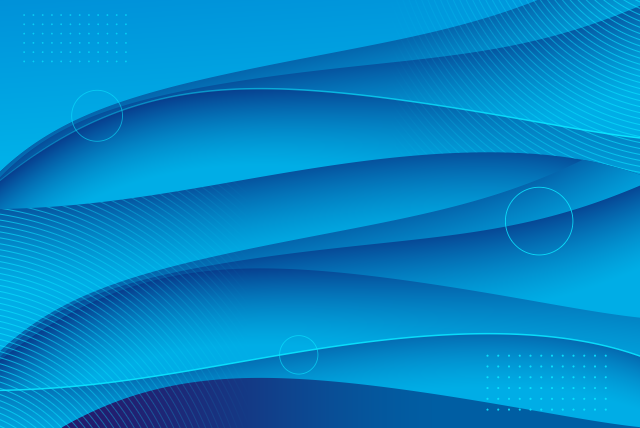
This background is drawn by a Shadertoy shader. Its source:

```glsl
// Layered blue waves: four smooth edge curves are stacked twice, each band shaded
// from a dark upper edge to bright azure. Fine concentric arcs, glowing edge
// strokes, thin rings and dot grids decorate the layers.

#define CANVAS vec2(768.0, 512.0)      // design space, origin at the top left
#define REPEAT_SHIFT 215.0             // drop of the second set of waves
#define BASE_SHIFT 346.0               // drop of the violet wave at the bottom
#define ARC_CENTER vec2(-60.0, 640.0)
#define ARC_SPACING 7.0
#define ARC_REACH 300.0
#define NAVY vec3(0.03, 0.21, 0.53)
#define AZURE vec3(0.0, 0.68, 0.90)
#define CYAN vec3(0.04, 0.90, 1.0)
#define VIOLET vec3(0.14, 0.11, 0.43)
#define STEEL vec3(0.0, 0.37, 0.64)

float pixelSize;

// Antialiased coverage of a signed distance (negative inside).
float cover(float d) {
    return clamp(0.5 - d / pixelSize, 0.0, 1.0);
}

float stroke(float d, float halfWidth) {
    return cover(abs(d) - halfWidth);
}

// Heights of the four wave edges at x, as a nested Newton polynomial.
vec4 waveEdges(float x) {
    float u = x / 128.0;
    vec4 h = vec4(23.0, 27.0, -15.5, 6.5);
    h = vec4(-23.0, -28.0, 9.0, -1.0) + h * (u - 5.0) / 6.0;
    h = vec4(21.0, 26.0, -1.0, 0.0) + h * (u - 4.0) / 5.0;
    h = vec4(-31.0, -35.0, -15.5, 8.5) + h * (u - 3.0) / 4.0;
    h = vec4(41.0, 48.0, 46.5, -10.5) + h * (u - 2.0) / 3.0;
    h = vec4(-77.0, -79.0, -77.0, -9.0) + h * (u - 1.0) / 2.0;
    return vec4(205.0, 212.0, 216.0, 250.0) + h * u;
}

// Band colour: starts at the given light level and brightens with depth.
vec3 bandColor(float depth, float light, float range) {
    float t = clamp(depth / range, 0.0, 1.0);
    return mix(NAVY, AZURE, mix(light, 1.0, t * (1.5 - 0.5 * t)));
}

// Concentric arcs fading out away from the left side.
float arcs(vec2 p) {
    float r = length(p - ARC_CENTER);
    float d = (fract(r / ARC_SPACING) - 0.5) * ARC_SPACING;
    float fade = clamp(1.0 - p.x / ARC_REACH, 0.0, 1.0);
    return stroke(d, 0.6) * fade * 0.65;
}

float ring(vec2 p, vec2 center, float radius) {
    return stroke(length(p - center) - radius, 0.5);
}

// Twelve by six dots starting at the given corner.
float dotGrid(vec2 p, vec2 corner, float spacing, float radius) {
    vec2 q = (p - corner) / spacing;
    vec2 cell = clamp(floor(q + 0.5), vec2(0.0), vec2(11.0, 5.0));
    return cover(length(q - cell) * spacing - radius);
}

void mainImage(out vec4 fragColor, in vec2 fragCoord) {
    vec2 p = fragCoord / iResolution.xy * CANVAS;
    p.y = CANVAS.y - p.y;
    pixelSize = CANVAS.y / iResolution.y;
    vec4 edges = waveEdges(p.x);
    float across = p.x / CANVAS.x;
    float rightward = smoothstep(0.3, 1.0, across);

    // Sky
    vec3 col = mix(vec3(0.0, 0.57, 0.85), vec3(0.0, 0.69, 0.91),
                   clamp(p.y / 190.0 + 0.25 * across, 0.0, 1.0));

    // Two stacked sets of waves; each set stays below the previous one
    float roof = 1000.0;
    for (int i = 0; i < 2; i++) {
        float lower = float(i);
        vec4 depth = p.y - edges - lower * vec4(vec3(REPEAT_SHIFT), 217.0);
        col = mix(col, bandColor(depth.x, 0.40, 100.0), cover(-min(depth.x, roof)));
        col = mix(col, bandColor(depth.y, mix(0.20, 0.30 - 0.16 * lower, across), 100.0),
                  cover(-depth.y));
        col = mix(col, bandColor(depth.z, mix(0.06, 0.65, rightward), 92.0), cover(-depth.z));
        col = mix(col, bandColor(depth.w, mix(0.28, 0.20, across) + 0.22 * lower,
                                 95.0 - 30.0 * lower), cover(-depth.w));
        // Glowing edge: third curve above, fourth curve below
        float glowDepth = mix(depth.z, depth.w, lower);
        float glow = mix(0.25 + 0.75 * across, 0.9, lower);
        col = mix(col, CYAN, stroke(glowDepth, 0.9) * glow);
        roof = depth.w;
    }

    // Violet base wave
    vec3 base = mix(VIOLET, STEEL, smoothstep(80.0, 550.0, p.x));
    col = mix(col, base, cover(edges.z + BASE_SHIFT - p.y));

    // Arcs in opposite corners, split by the fourth edge
    float below = cover(edges.w - p.y);
    float arcMask = mix(arcs(CANVAS - p), arcs(p), below);
    col = mix(col, CYAN, arcMask);

    // Rings and dots
    float marks = 0.6 * ring(p, vec2(116.5, 138.5), 30.5);
    marks = max(marks, 0.9 * ring(p, vec2(647.0, 264.5), 40.5));
    marks = max(marks, 0.65 * ring(p, vec2(358.5, 424.5), 23.0));
    marks = max(marks, 0.7 * dotGrid(p, vec2(29.0, 18.0), 11.1, 1.0));
    marks = max(marks, 0.9 * dotGrid(p, vec2(585.0, 425.5), 12.9, 1.2));
    col = mix(col, CYAN, marks);

    fragColor = vec4(col, 1.0);
}
```
